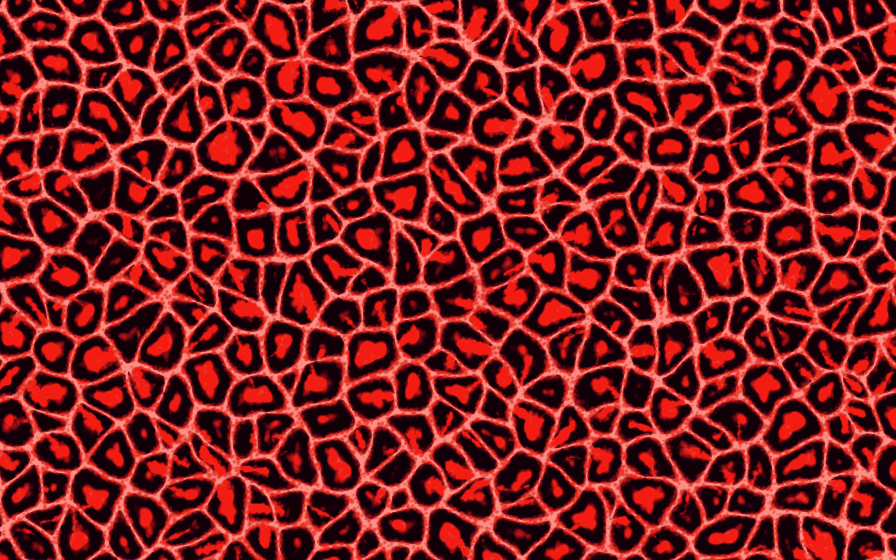
Write a Shadertoy shader that draws this pattern.

```glsl
// Red leopard fur: dark broken rosettes and spots on a mottled pink net.

vec2 hash2(vec2 p) {
    vec3 q = fract(p.xyx * vec3(0.1031, 0.1030, 0.0973));
    q += dot(q, q.yzx + 33.33);
    return fract((q.xx + q.yz) * q.zy);
}

// Layered sines that bend the outlines
vec2 sway(vec2 p) {
    vec2 a = sin(p.yx * 1.3 + vec2(0.4, 2.1) + 1.5 * sin(p * 0.7));
    vec2 b = sin(p.yx * 4.1 + vec2(3.0, 1.2) + 2.0 * sin(p * 2.3));
    return 0.13 * a + 0.055 * b;
}

// Cellular noise: distance to the nearest scattered point
float cellular(vec2 p) {
    vec2 base = floor(p);
    float nearest = 2.0;
    for (int y = -1; y <= 1; y++)
    for (int x = -1; x <= 1; x++) {
        vec2 id = base + vec2(x, y);
        nearest = min(nearest, length(id + hash2(id + 71.0) - p));
    }
    return nearest;
}

vec2 spotCenter(vec2 id) { return id + 0.5 + 0.92 * (hash2(id) - 0.5); }
float spotWeight(vec2 id) { return 0.3 * hash2(id + 19.0).x; }

void mainImage(out vec4 fragColor, in vec2 fragCoord) {
    vec2 uv = fragCoord / iResolution.y;
    vec2 p = uv * 14.5 + 40.0;
    p += sway(p);

    // Owner of this point in a weighted cell diagram
    vec2 base = floor(p), owner = base;
    float best = 1e3;
    for (int y = -2; y <= 2; y++)
    for (int x = -2; x <= 2; x++) {
        vec2 id = base + vec2(x, y);
        vec2 r = p - spotCenter(id);
        float power = dot(r, r) - spotWeight(id);
        if (power < best) { best = power; owner = id; }
    }

    // Rounded distance to the cell border
    vec2 center = spotCenter(owner);
    float sum = 0.0;
    for (int y = -2; y <= 2; y++)
    for (int x = -2; x <= 2; x++) {
        if (x == 0 && y == 0) continue;
        vec2 id = owner + vec2(x, y);
        vec2 c = spotCenter(id), r = p - c;
        float border = (dot(r, r) - spotWeight(id) - best) / (2.0 * max(length(c - center), 0.1));
        sum += exp(-15.0 * border);
    }
    float edge = -log(sum + 1e-6) / 15.0;

    // Fur grain at two sizes
    float fine = cellular(uv * mat2(0.9, 0.4, -0.5, 1.0) * 105.0) - 0.45;
    float tuft = cellular(uv * vec2(48.0, 40.0) + 9.0) - 0.45;
    float frayed = edge + 0.05 * fine + 0.06 * tuft;

    // Dark rosette: cell minus its heart, minus a notch in a random direction
    vec2 rnd = hash2(owner + 47.0), rel = p - center;
    vec2 dir = vec2(cos(6.283 * rnd.x), sin(6.283 * rnd.x));
    float notch = length(rel - dir * clamp(dot(rel, dir), 0.0, 0.8)) - mix(-0.12, 0.16, rnd.y);
    float heart = 0.33 + 0.07 * (rnd.x - 0.5) - edge + 0.16 * tuft;
    float dark = min(frayed - 0.065, min(heart, notch + 0.07 * fine + 0.12 * tuft));

    // Ground: bright red beside the spots, pink flecks along the net
    float net = 1.0 - smoothstep(-0.05, 0.14, edge);
    float patchy = sin(uv.x * 9.0 + 2.0 * sin(uv.y * 7.0)) * sin(uv.y * 8.0 + 1.0);
    float tone = 0.85 * net + 0.75 * fine + 0.35 * tuft + 0.08 * patchy;
    vec3 col = mix(vec3(0.95, 0.11, 0.07), vec3(0.90, 0.25, 0.21), smoothstep(0.1, 0.45, tone));
    col = mix(col, vec3(0.99, 0.56, 0.52), smoothstep(0.4, 0.85, tone));

    // Spots deepen from crimson rim to near black
    col = mix(col, vec3(0.52, 0.05, 0.07), smoothstep(-0.04, 0.005, dark));
    col = mix(col, vec3(0.23, 0.01, 0.06), smoothstep(0.0, 0.035, dark));
    col = mix(col, vec3(0.07, 0.0, 0.03), smoothstep(0.02, 0.06, dark + 0.03 * fine));
    fragColor = vec4(col, 1.0);
}
```
